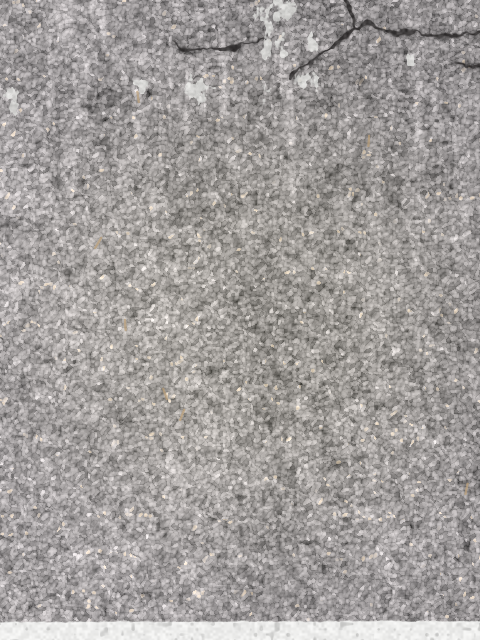
A Shadertoy shader for this texture:

```glsl
// Worn grey asphalt with cracks, flaked paint and a white line along the bottom.

float hash(vec2 p) {
    return fract(sin(dot(p, vec2(127.1, 311.7))) * 43758.5);
}

float noise(vec2 p) {
    vec2 i = floor(p), f = fract(p);
    f = f * f * (3.0 - 2.0 * f);
    return mix(mix(hash(i), hash(i + vec2(1, 0)), f.x),
               mix(hash(i + vec2(0, 1)), hash(i + 1.0), f.x), f.y);
}

float fbm(vec2 p) {
    float sum = 0.0, amp = 0.57;
    for (int i = 0; i < 3; i++) {
        sum += amp * noise(p);
        p = p * 2.03 + 17.3;
        amp *= 0.5;
    }
    return sum;
}

float segmentDistance(vec2 p, vec2 a, vec2 b) {
    vec2 ab = b - a;
    return length(p - a - ab * clamp(dot(p - a, ab) / dot(ab, ab), 0.0, 1.0));
}

// Nearest stone: x = distance to its centre, y = its random value
vec2 stones(vec2 p) {
    vec2 cell = floor(p), best = vec2(9.0, 0.0);
    for (int y = -1; y <= 1; y++)
    for (int x = -1; x <= 1; x++) {
        vec2 c = cell + vec2(x, y);
        vec2 centre = c + 0.1 + 0.8 * vec2(hash(c), hash(c + 57.3));
        float d = length(p - centre);
        if (d < best.x) best = vec2(d, hash(c + 113.7));
    }
    return best;
}

vec3 asphalt(vec2 p) {
    vec2 stone = stones(p * 165.0 + 1.2 * noise(p * 90.0));
    float tone = 0.655 + 0.21 * (stone.y - 0.5);
    tone -= 0.11 * smoothstep(0.3, 0.8, stone.x);
    tone += 0.19 * (noise(p * 260.0) - 0.5);
    tone += 0.22 * (fbm(p * 55.0) - 0.5) + 0.12 * (fbm(p * 7.0) - 0.5);
    // Broad shading, wear streaks and dark pits
    tone += 0.07 * (0.375 - p.x) - 0.03 * smoothstep(0.5, 1.0, p.y);
    tone -= 0.12 * exp(-dot((p - vec2(0.76, 0.26)) * vec2(50, 22), (p - vec2(0.76, 0.26)) * vec2(50, 22)));
    tone += 0.1 * smoothstep(0.6, 0.9, noise(p * vec2(75, 7))) * smoothstep(0.4, 0.95, p.y);
    tone -= 0.14 * smoothstep(0.8, 0.95, noise(p * 85.0 + 31.0));
    // Pale and tan chips
    float chip = smoothstep(0.95, 0.98, stone.y) * smoothstep(0.65, 0.3, stone.x);
    float tan_ = step(0.5, noise(p * 40.0 + 9.0)) * chip;
    float warmth = 0.012 * (1.0 - smoothstep(0.1, 0.5, length(p - vec2(0.4, 0.5))));
    return (tone + 0.09 * chip) * vec3(1.012, 0.988, 0.993)
         + tan_ * vec3(0.04, 0.0, -0.07) + warmth * vec3(0.3, 0.3, -1.5);
}

// Flaked paint left in clumps: centre, radii
float paintFlakes(vec2 p) {
    vec4 clumps[9] = vec4[9](
        vec4(0.417, 0.925, 0.011, 0.075), vec4(0.435, 0.987, 0.030, 0.020),
        vec4(0.490, 0.935, 0.013, 0.024), vec4(0.475, 0.872, 0.022, 0.013),
        vec4(0.310, 0.860, 0.022, 0.024), vec4(0.222, 0.868, 0.017, 0.012),
        vec4(0.640, 0.907, 0.009, 0.014), vec4(0.020, 0.840, 0.020, 0.024),
        vec4(0.437, 0.930, 0.012, 0.020));
    float cover = -9.0;
    for (int i = 0; i < 9; i++)
        cover = max(cover, 1.0 - length((p - clumps[i].xy) / clumps[i].zw));
    return smoothstep(0.0, 0.3, min(cover, 0.6) - 0.25 + 2.4 * (fbm(p * vec2(95, 70)) - 0.5));
}

float crackDistance(vec2 p) {
    vec4 cracks[9] = vec4[9](
        vec4(0.540, 1.010, 0.560, 0.961), vec4(0.560, 0.961, 0.505, 0.915),
        vec4(0.505, 0.915, 0.456, 0.876), vec4(0.560, 0.961, 0.675, 0.944),
        vec4(0.675, 0.944, 0.760, 0.950), vec4(0.276, 0.941, 0.289, 0.922),
        vec4(0.289, 0.922, 0.345, 0.922), vec4(0.345, 0.922, 0.410, 0.938),
        vec4(0.716, 0.902, 0.760, 0.899));
    p += 0.022 * (vec2(fbm(p * 45.0), fbm(p * 45.0 + 71.0)) - 0.5);
    float d = 9.0;
    for (int i = 0; i < 9; i++)
        d = min(d, segmentDistance(p, cracks[i].xy, cracks[i].zw));
    return d;
}

void mainImage(out vec4 fragColor, in vec2 fragCoord) {
    vec2 p = fragCoord / iResolution.y;
    float pixel = 1.0 / iResolution.y;
    vec3 color = asphalt(p);
    float grit = noise(p * 230.0 + 5.0) - 0.5;

    // Scattered straw
    for (int i = 0; i < 7; i++) {
        vec2 seed = vec2(i, 3.7);
        vec2 a = vec2(0.75 * hash(seed), 0.1 + 0.8 * hash(seed + 8.1));
        vec2 b = a + 0.02 * vec2(hash(seed + 4.4) - 0.5, 0.8);
        float straw = smoothstep(0.001 + pixel, 0.001, segmentDistance(p, a, b));
        color = mix(color, vec3(0.74, 0.63, 0.48), 0.7 * straw);
    }

    // Paint flakes, then cracks cutting through them
    color = mix(color, vec3(0.87, 0.87, 0.86) + 0.14 * grit, 0.85 * paintFlakes(p));
    float halfWidth = 0.0006 + 0.0046 * noise(p * 55.0 + 23.0);
    float d = crackDistance(p);
    color *= 1.0 - 0.2 * smoothstep(0.010, 0.0, d);
    float crack = smoothstep(halfWidth + pixel, halfWidth - pixel, d);
    color = mix(color, vec3(0.21, 0.20, 0.20) + 0.16 * grit, 0.9 * crack);

    // White line with a ragged edge and small worn spots
    float edge = 0.028 + 0.002 * p.x + 0.005 * (fbm(p * 90.0) - 0.5);
    float worn = smoothstep(0.72, 0.95, noise(p * 120.0 + 41.0));
    vec3 line = vec3(0.93, 0.93, 0.925) + 0.09 * grit - 0.13 * worn;
    color = mix(color, line, smoothstep(edge + pixel, edge - pixel, p.y));

    fragColor = vec4(clamp(color, 0.0, 1.0), 1.0);
}
```
